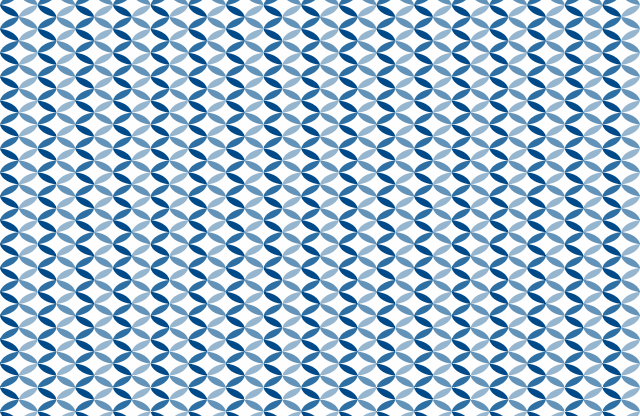
A Shadertoy shader for this pattern:

```glsl
// Lattice of pointed leaves in four blues on white, each ring of four leaves
// enclosing a diamond. Cells are turned by 45 degrees onto an integer grid whose
// edges carry lenses, each lens being the overlap of two circles.

#define REPEATS vec2(17.0, 17.4)      // cells across and down the canvas
#define TOP_OFFSET 0.21               // first node below the top edge, in cells
#define TIP_ANGLE 0.65                // half angle of a leaf tip, in radians
#define PAPER vec3(0.995)
#define NAVY  vec3(0.00, 0.29, 0.54)
#define BLUE  vec3(0.18, 0.44, 0.64)
#define STEEL vec3(0.39, 0.575, 0.72)
#define MIST  vec3(0.59, 0.715, 0.81)

// Signed distance to a lens lying on the unit segment centred at the origin.
float leafDistance(vec2 p) {
    float radius = 0.5 / sin(TIP_ANGLE);
    float centreOffset = radius * cos(TIP_ANGLE);
    return length(vec2(p.x, abs(p.y) + centreOffset)) - radius;
}

// Coverage of a shape, smoothed over one screen pixel.
float coverage(float d) {
    float pixel = max(length(vec2(dFdx(d), dFdy(d))), 1e-5);
    return clamp(0.5 - d / pixel, 0.0, 1.0);
}

void mainImage(out vec4 fragColor, in vec2 fragCoord) {
    // Cell coordinates, anchored to the upper left corner
    vec2 cell = fragCoord / iResolution.xy * REPEATS;
    cell.y += TOP_OFFSET - REPEATS.y;

    // Turned grid: every node falls on an integer point
    vec2 grid = vec2(cell.x + cell.y, cell.x - cell.y);
    vec2 fromEdge = grid - round(grid);
    vec2 fromMiddle = fract(grid) - 0.5;

    float rising = coverage(leafDistance(vec2(fromMiddle.x, fromEdge.y)));
    float falling = coverage(leafDistance(vec2(fromMiddle.y, fromEdge.x)));

    // Each half of a cell has its own pair of blues
    bool leftHalf = fract(cell.x) < 0.5;
    vec3 risingColor = leftHalf ? BLUE : MIST;
    vec3 fallingColor = leftHalf ? NAVY : STEEL;

    vec3 color = mix(PAPER, risingColor, rising);
    color = mix(color, fallingColor, falling);
    fragColor = vec4(color, 1.0);
}
```
